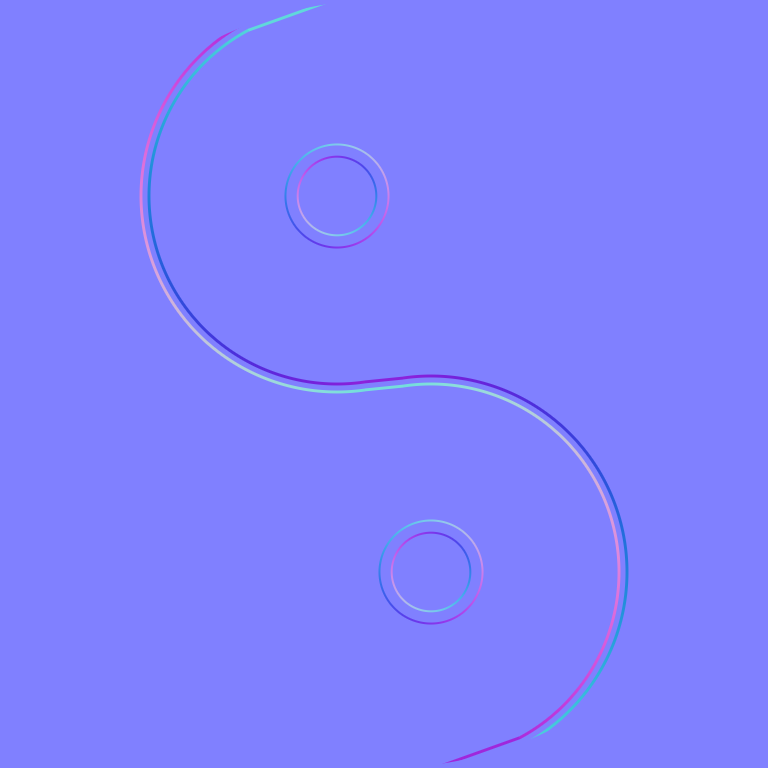
Reproduce this texture map procedurally as a WebGL 1 fragment shader.

```glsl
precision highp float;

uniform vec2 u_resolution;

const vec2 EYE = vec2(-0.0612, 0.2448);        // upper lobe centre; the lower one is -EYE
const float LOBE_RADIUS = 0.25;
const float DISC_RADIUS = 0.5;
const float GROOVE_OFFSET = 0.0052;            // groove edge distance from its midline
const float GROOVE_HALF_WIDTH = 0.0019;
const float RING_OUTER = 0.0671;
const float RING_INNER = 0.0512;
const float RING_HALF_WIDTH = 0.0013;
const vec2 TAIL_NORMAL = vec2(-0.337, 0.9415);
const vec2 TAIL_START = vec2(-0.47, 0.883);    // direction where the arc turns straight
const float TAIL_DISTANCE = 0.2473;
const vec2 WAIST_NORMAL = vec2(0.1, -0.995);
const float WAIST_START = 0.0367;
const float GROOVE_TILT = 0.37;
const float RING_TILT = 0.29;
const float GROOVE_BLUE = 0.86;
const float RING_BLUE = 0.92;
const vec3 FLAT_NORMAL = vec3(0.5, 0.5, 1.0);

float lineMask(float dist, float halfWidth, float pixel) {
    return clamp((halfWidth - abs(dist)) / pixel + 0.5, 0.0, 1.0);
}

vec3 tiltColor(vec2 direction, float tilt, float blue) {
    return vec3(0.5 + tilt * direction, blue);
}

// Signed distance to the S midline (x) and its gradient (yz)
vec3 sCurve(vec2 p) {
    float side = p.x < 0.0 ? 1.0 : -1.0;
    vec2 upper = p * side;
    vec2 q = upper - EYE;
    float radius = length(q);
    float dist = radius - LOBE_RADIUS;
    vec2 normal = q / max(radius, 0.0001);
    float pastTail = q.x * TAIL_START.y - q.y * TAIL_START.x;
    if (q.y > 0.0 && pastTail > 0.0) {
        dist = dot(q, TAIL_NORMAL) - TAIL_DISTANCE;
        normal = TAIL_NORMAL;
    } else if (q.y < 0.0 && q.x > WAIST_START) {
        dist = dot(upper, WAIST_NORMAL);
        normal = WAIST_NORMAL;
    }
    return vec3(dist * side, normal);
}

void main() {
    float size = min(u_resolution.x, u_resolution.y);
    vec2 p = (gl_FragCoord.xy - 0.5 * u_resolution) / size;
    float pixel = 1.0 / size;
    vec3 color = FLAT_NORMAL;

    // Two groove edges with opposing slopes, trimmed by the disc
    vec3 curve = sCurve(p);
    float edgeSide = curve.x < 0.0 ? 1.0 : -1.0;
    float groove = lineMask(abs(curve.x) - GROOVE_OFFSET, GROOVE_HALF_WIDTH, pixel);
    groove *= clamp((DISC_RADIUS - length(p)) / pixel + 0.5, 0.0, 1.0);
    color = mix(color, tiltColor(curve.yz * edgeSide, GROOVE_TILT, GROOVE_BLUE), groove);

    // Raised double rings, one in each lobe
    for (int i = 0; i < 2; i++) {
        vec2 q = p - EYE * (1.0 - 2.0 * float(i));
        float radius = length(q);
        vec2 outward = q / max(radius, 0.0001);
        float outer = lineMask(radius - RING_OUTER, RING_HALF_WIDTH, pixel);
        float inner = lineMask(radius - RING_INNER, RING_HALF_WIDTH, pixel);
        color = mix(color, tiltColor(outward, RING_TILT, RING_BLUE), outer);
        color = mix(color, tiltColor(-outward, RING_TILT, RING_BLUE), inner);
    }

    gl_FragColor = vec4(color, 1.0);
}
```
